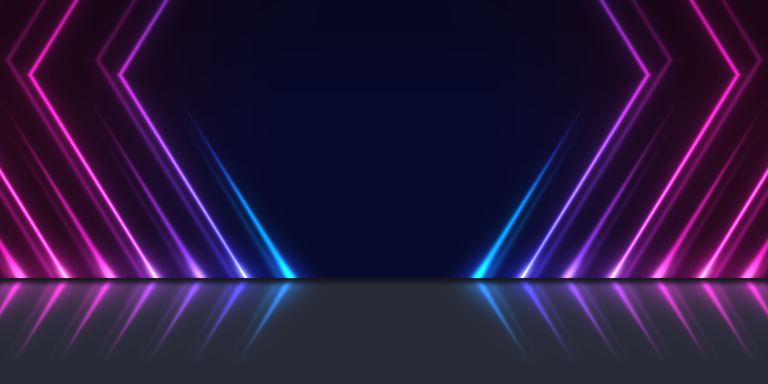
Give the GLSL for this background, as a Shadertoy shader.

```glsl
// Mirrored neon chevrons and light streaks standing on a dark reflective floor.

const float FLOOR_Y = 0.276;    // height of the floor edge
const float SLOPE = 0.62;       // outward lean of every beam
const float FIRST_BASE = 0.2425; // foot of the innermost beam, from the centre
const float SPACING = 0.117;
const float KINK = 0.529;       // height above the floor where chevrons fold
const int BEAMS = 7;

const vec3 NAVY = vec3(0.030, 0.040, 0.175);
const vec3 MAROON = vec3(0.145, 0.030, 0.105);
const vec3 SLATE = vec3(0.160, 0.170, 0.220);
const vec3 CYAN = vec3(0.02, 0.58, 0.88);
const vec3 BLUE = vec3(0.16, 0.20, 0.95);
const vec3 VIOLET = vec3(0.52, 0.20, 0.86);
const vec3 MAGENTA = vec3(0.88, 0.10, 0.72);
const vec3 TEAL = vec3(0.00, 0.75, 0.62);
const vec3 CREAM = vec3(0.72, 0.68, 0.62);

// Neon hue by distance from the centre line.
vec3 neonHue(float side) {
    vec3 hue = mix(BLUE, VIOLET, smoothstep(0.30, 0.56, side));
    return mix(hue, MAGENTA, smoothstep(0.50, 0.82, side));
}

// Distance to a leaning line that folds back above the kink height.
float beamDistance(float side, float height, float base, float kink) {
    float line = base + SLOPE * (kink - abs(height - kink));
    return abs(side - line) / sqrt(1.0 + SLOPE * SLOPE);
}

float falloff(float dist, float width) {
    return exp(-dist / width);
}

float softLine(float dist, float width) {
    float t = dist / width;
    return exp(-t * t);
}

// Soft elliptical spot centred on the foot of a beam.
float footGlow(float side, float height, float base, vec2 size) {
    vec2 q = vec2(side - base - SLOPE * height, height) / size;
    return exp(-dot(q, q));
}

// Thin chevron with a hot core and a fainter parallel echo.
vec3 chevron(float side, float height, float base, vec3 hue) {
    float dist = beamDistance(side, height, base, KINK);
    float echo = beamDistance(side, height, base + 0.034, KINK + 0.039);
    float dimTop = mix(1.0, 0.72, smoothstep(0.45, 0.72, height));
    float hot = 1.0 - smoothstep(0.15, 0.55, height);
    vec3 light = hue * (0.72 * softLine(dist, 0.0058) + 0.34 * falloff(dist, 0.016));
    light += vec3(0.25, 0.36, 0.22) * hot * softLine(dist, 0.0032);
    light += hue * (0.24 * softLine(echo, 0.0065) + 0.09 * falloff(echo, 0.016));
    return light * dimTop;
}

// Streak that narrows and fades with height.
vec3 streak(float side, float height, float base, float reach, vec3 hue) {
    float fade = clamp(1.0 - height / reach, 0.0, 1.0);
    float dist = beamDistance(side, height, base, 2.0);
    float echo = beamDistance(side, height, base + 0.030, 2.0);
    float width = mix(0.0035, 0.0100, fade * fade);
    float body = 0.95 * softLine(dist, width) + 0.30 * falloff(dist, 0.016);
    return hue * (body + 0.22 * softLine(echo, width)) * sqrt(fade) * min(1.0, fade * 1.8);
}

// All beams above the floor.
vec3 standingLight(float side, float height) {
    vec3 light = vec3(0.0);
    vec3 hue = neonHue(side);
    for (int i = 0; i < BEAMS; i++) {
        float base = FIRST_BASE + SPACING * float(i);
        bool inner = i == 0;
        vec3 beamHue = inner ? mix(CYAN, BLUE, smoothstep(0.12, 0.45, height)) : hue;
        bool folded = i % 2 == 1;
        light += folded ? chevron(side, height, base, beamHue)
                        : streak(side, height, base, 0.48, beamHue * (inner ? 1.0 : 0.72));
        light += (inner ? TEAL : CREAM) * 0.60 * footGlow(side, height, base, vec2(0.016, 0.036));
        light += hue * 0.36 * footGlow(side, height, base, vec2(0.050, 0.075));
    }
    return light;
}

// Short, softened streaks below the floor edge.
vec3 reflectedLight(float side, float depth) {
    vec3 light = vec3(0.0);
    vec3 hue = neonHue(side);
    for (int i = 0; i < BEAMS; i++) {
        float base = FIRST_BASE + SPACING * float(i);
        vec3 beamHue = i == 0 ? mix(CYAN, BLUE, 0.35) : hue;
        light += 0.60 * streak(side, depth, base, 0.23, beamHue);
        light += beamHue * 0.42 * footGlow(side, depth, base, vec2(0.052, 0.070));
    }
    return light * smoothstep(0.0, 0.026, depth);
}

void mainImage(out vec4 fragColor, in vec2 fragCoord) {
    vec2 p = fragCoord / iResolution.y;
    float side = abs(p.x - 0.5 * iResolution.x / iResolution.y);
    float height = p.y - FLOOR_Y;

    // Wall: navy centre, maroon sides, darker towards the top.
    float sideTint = smoothstep(0.25, 0.95, length(vec2(side, 0.55 * max(height - 0.2, 0.0))));
    vec3 wall = mix(NAVY, MAROON, sideTint);
    wall *= 1.0 - 0.25 * smoothstep(0.35, 0.75, height);
    wall += standingLight(side, max(height, 0.0));

    // Floor: flat slate with a dark seam and reflections.
    vec3 ground = SLATE * mix(0.5, 1.0, smoothstep(0.0, 0.025, -height));
    ground += reflectedLight(side, max(-height, 0.0));

    float edge = 0.75 / iResolution.y;
    vec3 color = mix(ground, wall, smoothstep(-edge, edge, height));
    fragColor = vec4(clamp(color, 0.0, 1.0), 1.0);
}
```
